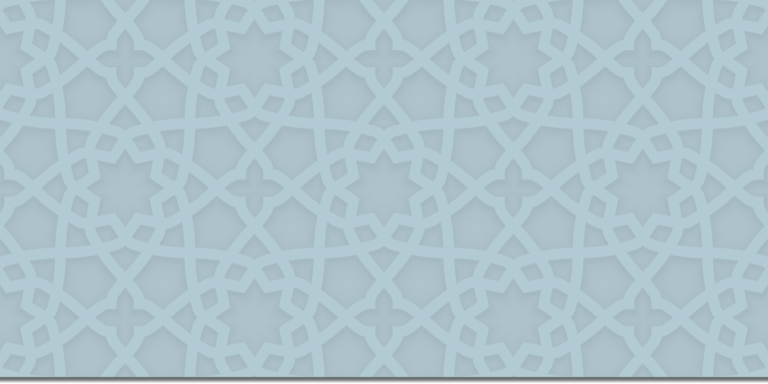
Write a WebGL 1 fragment shader that draws this pattern.

```glsl
precision highp float;
// Pale blue lattice of eight-pointed stars and quatrefoils, woven from raised bands.
// The plane is folded onto one wedge of an octagon-and-square tiling, where each band is
// a wide arc bent into a straight run; a soft shadow and a grey edge give relief.
uniform vec2 u_resolution;

#define SPACING 0.337               // star to quatrefoil, in canvas heights
#define CENTER_Y 0.510              // height of the middle star
#define HALF_BAND 0.042             // half band width, in spacings
#define STAR_ARC vec2(1.5, 0.14)    // wide and tight radius around the stars, in spacings
#define LOBE_ARC vec2(0.7, 0.13)    // the same around the quatrefoils
#define SHADOW_DROP 0.022           // downward shift of the shadow, in spacings
#define SHADOW_SOFT 0.05            // shadow falloff, in spacings
#define SHADOW_DEPTH 0.042
#define SHEET_EDGE 0.0185           // bottom border, in canvas heights
#define BAND_COLOR vec3(0.700, 0.793, 0.827)
#define FILL_COLOR vec3(0.686, 0.765, 0.799)
#define EDGE_COLOR vec3(0.44, 0.45, 0.46)

const float SQRT_HALF = 0.70711;

float cross2(vec2 a, vec2 b) {
    return a.x * b.y - a.y * b.x;
}

// Distance to a band that leaves (start, 0) at 45 degrees on a wide arc and bends
// tightly into the line dot(p, normal) = offset. Radii: x wide, y tight.
float bandDistance(vec2 p, float start, vec2 radii, vec2 normal, float offset) {
    vec2 wideCenter = vec2(start, 0.0) - radii.x * SQRT_HALF;
    float across = offset - radii.y - dot(normal, wideCenter);
    float reach = radii.x - radii.y;
    float along = sqrt(reach * reach - across * across);
    vec2 toBend = normal * across + vec2(normal.y, -normal.x) * along;
    vec2 w = p - wideCenter - toBend;
    if (cross2(toBend, w) < 0.0) return abs(length(p - wideCenter) - radii.x);
    if (cross2(w, normal) < 0.0) return abs(dot(p, normal) - offset);
    return abs(length(w) - radii.y);
}

// One rosette band, from the octagon edge past a star tip to its notch.
float petalDistance(vec2 p) {
    return bandDistance(p, SQRT_HALF, STAR_ARC, vec2(-0.196, 0.981), 0.2112);
}

// Rosette in the wedge from 0 to 22.5 degrees: three pieces of the same band.
float rosetteDistance(vec2 p) {
    vec2 mirrored = SQRT_HALF * vec2(p.x + p.y, p.x - p.y);
    vec2 turned = SQRT_HALF * vec2(p.x - p.y, p.x + p.y);
    return min(petalDistance(p), min(petalDistance(mirrored), petalDistance(turned)));
}

// Quatrefoil in the wedge from 0 to 45 degrees: half a lobe.
float quatrefoilDistance(vec2 p) {
    return bandDistance(p, 1.0 - SQRT_HALF, LOBE_ARC, vec2(0.0, 1.0), 0.108);
}

// Distance to the nearest band centreline, with stars where i + j is even.
float latticeDistance(vec2 p) {
    vec2 q = abs(mod(p + 1.0, 2.0) - 1.0);
    if (q.x + q.y > 1.0) q = 1.0 - q;
    if (q.y > q.x) q = q.yx;
    if (q.x > SQRT_HALF) return quatrefoilDistance(vec2(1.0 - q.x, q.y));
    vec2 mirrored = SQRT_HALF * vec2(q.x + q.y, q.x - q.y);
    if (mirrored.y < q.y) q = mirrored;
    return rosetteDistance(q);
}

void main() {
    vec2 canvas = gl_FragCoord.xy / u_resolution.y;
    float pixel = 1.0 / u_resolution.y;
    vec2 middle = vec2(0.5 * u_resolution.x / u_resolution.y, CENTER_Y);
    vec2 p = (canvas - middle) / SPACING;

    // Bands above shaded cells
    float soften = 0.9 * pixel / SPACING;
    float d = latticeDistance(p) - HALF_BAND;
    float above = latticeDistance(p + vec2(0.0, SHADOW_DROP)) - HALF_BAND;
    float shadow = exp(-max(above, 0.0) / SHADOW_SOFT);
    vec3 cell = FILL_COLOR - SHADOW_DEPTH * shadow * vec3(1.0, 0.95, 0.9);
    vec3 color = mix(BAND_COLOR, cell, smoothstep(-soften, soften, d));

    // Grey rim fading to white under the sheet
    vec3 rim = mix(vec3(1.0), EDGE_COLOR, smoothstep(0.0, 0.014, canvas.y));
    float sheet = smoothstep(-0.6 * pixel, 0.6 * pixel, canvas.y - SHEET_EDGE);
    gl_FragColor = vec4(mix(rim, color, sheet), 1.0);
}
```
